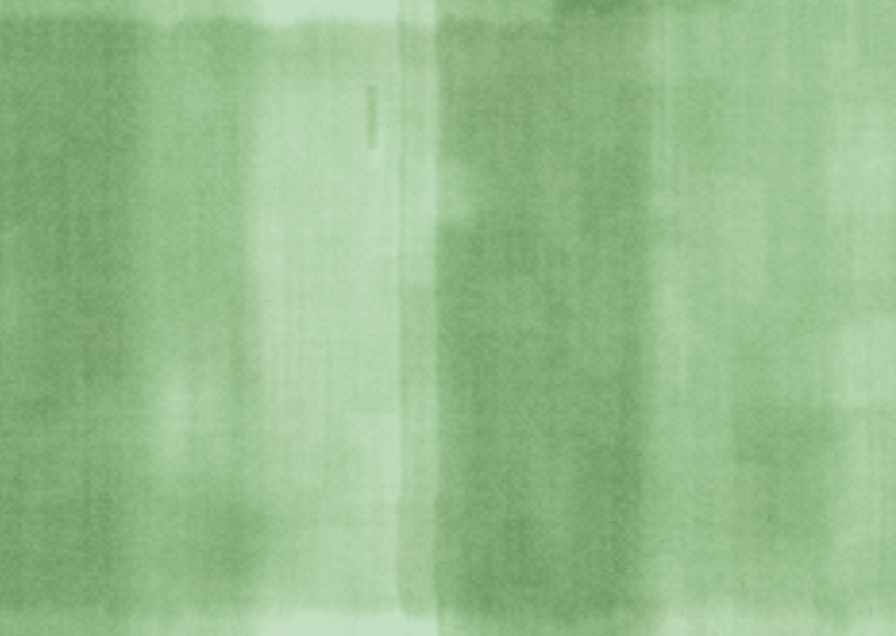
Give the GLSL for this texture, as a WebGL 2 fragment shader.

```glsl
#version 300 es
precision highp float;
// Green watercolour wash: broad vertical brush bands in a dark-to-light tone,
// broken up by boxy dabs, bare paper margins, fine streaks and paper grain.
// All layers add to one tone value, which a short colour ramp turns into paint.
#define DARK_PAINT vec3(0.465, 0.625, 0.425)
#define PALE_PAINT vec3(0.740, 0.858, 0.728)
#define MID_SHIFT vec3(-0.006, 0.010, -0.018)
#define DAB_COUNT 70
#define DAB_STRENGTH 0.075
#define EDGE_STEP 0.007
#define CLOUDINESS 0.20
#define STREAK_STRENGTH 0.10
#define GRAIN_SCALE 165.0
#define GRAIN_STRENGTH 0.29
#define SPECK_STRENGTH 0.18

uniform vec2 u_resolution;
out vec4 fragColor;

float hash(vec2 p) {
  return fract(sin(dot(p, vec2(127.1, 311.7))) * 43758.5453);
}

float noise(vec2 p) {
  vec2 i = floor(p), f = fract(p);
  f = f * f * (3.0 - 2.0 * f);
  return mix(mix(hash(i), hash(i + vec2(1, 0)), f.x),
             mix(hash(i + vec2(0, 1)), hash(i + vec2(1, 1)), f.x), f.y);
}

float fbm(vec2 p) {
  float sum = 0.0, amp = 0.53;
  for (int i = 0; i < 4; i++) {
    sum += amp * noise(p);
    p = p * 2.03 + 17.3;
    amp *= 0.5;
  }
  return sum;
}

float edge(float at, float soft, float x) {
  return smoothstep(at - soft, at + soft, x);
}

// Value that holds within each unit cell and changes quickly at its border
float steps(float x, float seed) {
  float i = floor(x);
  return mix(hash(vec2(i, seed)), hash(vec2(i + 1.0, seed)), edge(0.85, 0.15, fract(x))) - 0.5;
}

// Soft-sided box: 1 inside, 0 outside
float dab(vec2 p, vec2 centre, vec2 halfSize, float soft) {
  vec2 d = abs(p - centre) - halfSize;
  return (1.0 - edge(0.0, soft, d.x)) * (1.0 - edge(0.0, soft, d.y));
}

// Main vertical strokes, left to right
float bands(vec2 p) {
  float tone = 0.11 + 0.36 * edge(0.150, 0.030, p.x);
  tone += 0.38 * edge(0.285, 0.030, p.x);
  tone -= 0.25 * edge(0.446, 0.005, p.x);
  tone -= 0.28 * edge(0.487, 0.005, p.x) + 0.20 * edge(0.505, 0.022, p.x);
  tone += 0.42 * edge(0.722, 0.028, p.x);
  return tone + 0.09 * edge(0.930, 0.030, p.x);
}

// Large lifted and layered areas
float washes(vec2 p) {
  float tone = 0.27 * dab(p, vec2(0.20, 0.34), vec2(0.045, 0.08), 0.05);
  tone += 0.26 * dab(p, vec2(0.505, 0.70), vec2(0.027, 0.05), 0.02);
  tone += 0.17 * dab(p, vec2(0.98, 0.43), vec2(0.045, 0.07), 0.015);
  tone += 0.14 * dab(p, vec2(0.99, 0.74), vec2(0.05, 0.07), 0.06);
  tone += 0.12 * dab(p, vec2(0.62, 0.80), vec2(0.13, 0.14), 0.03);
  tone -= 0.25 * dab(p, vec2(0.88, 0.25), vec2(0.05, 0.11), 0.05);
  tone -= 0.25 * dab(p, vec2(0.28, 0.15), vec2(0.045, 0.07), 0.04);
  tone -= 0.28 * dab(p, vec2(0.34, 0.92), vec2(0.07, 0.04), 0.06);
  tone -= 0.25 * dab(p, vec2(0.413, 0.82), vec2(0.005, 0.05), 0.005);
  return tone + 0.16 * dab(p, vec2(0.468, 0.72), vec2(0.02, 0.17), 0.012);
}

// Ragged pale margins where the strokes stop, with a dark overlap at the top
float margins(vec2 p) {
  float ragged = 0.025 * steps(p.x * 24.0, 6.2);
  float tone = 0.30 * edge(0.965 + ragged, 0.014, p.y) * (1.0 - edge(0.62, 0.01, p.x));
  tone -= 0.25 * dab(p, vec2(0.73, 0.995), vec2(0.10, 0.010), 0.015);
  tone += 0.26 * (1.0 - edge(0.032 + ragged, 0.022, p.y));
  return tone + 0.20 * dab(p, vec2(0.45, 0.01), vec2(0.04, 0.02), 0.02);
}

// Scattered faint upright dabs, lighter and darker in turn
float scatteredDabs(vec2 p) {
  float tone = 0.0;
  for (int i = 0; i < DAB_COUNT; i++) {
    float id = float(i);
    vec2 centre = vec2(hash(vec2(id, 1.3)), hash(vec2(id, 5.7)));
    vec2 size = mix(vec2(0.006, 0.02), vec2(0.04, 0.12),
                    vec2(hash(vec2(id, 8.1)), hash(vec2(id, 2.9))));
    float soft = mix(0.003, 0.02, hash(vec2(id, 4.4)));
    tone += (mod(id, 2.0) * 2.0 - 1.0) * dab(p, centre, size, soft);
  }
  return tone * DAB_STRENGTH;
}

void main() {
  vec2 uv = gl_FragCoord.xy / u_resolution;
  vec2 p = gl_FragCoord.xy / u_resolution.y;

  // Stepped brush edges, then the painted layers
  vec2 q = uv + EDGE_STEP * vec2(steps(uv.y * 13.0, 3.1), 2.0 * steps(uv.x * 45.0, 7.7));
  float tone = bands(q) + washes(q) + margins(q) + scatteredDabs(q);
  tone += CLOUDINESS * (fbm(p * vec2(7.0, 6.0) + 3.0) - 0.45);

  // Bristle streaks and paper grain, strongest where paint is thick
  float streak = noise(p * vec2(95.0, 5.0)) + 0.5 * noise(p * vec2(6.0, 85.0) + 9.0) - 0.75;
  tone += STREAK_STRENGTH * streak;
  float grain = 0.65 * noise(p * GRAIN_SCALE) + 0.35 * noise(p * GRAIN_SCALE * 0.53 + 31.0) - 0.5;
  tone += GRAIN_STRENGTH * grain * mix(1.0, 0.4, clamp(tone, 0.0, 1.0));
  tone -= SPECK_STRENGTH * smoothstep(0.94, 1.0, noise(p * 95.0 + 70.0));

  // Colour ramp with a greener middle and faint warm stains
  tone = clamp(tone, -0.08, 1.08);
  vec3 colour = mix(DARK_PAINT, PALE_PAINT, tone) + MID_SHIFT * 4.0 * tone * (1.0 - tone);
  float warmth = smoothstep(0.55, 0.85, fbm(p * 6.5 + 12.0));
  fragColor = vec4(colour + vec3(0.016, -0.004, 0.004) * warmth, 1.0);
}
```
